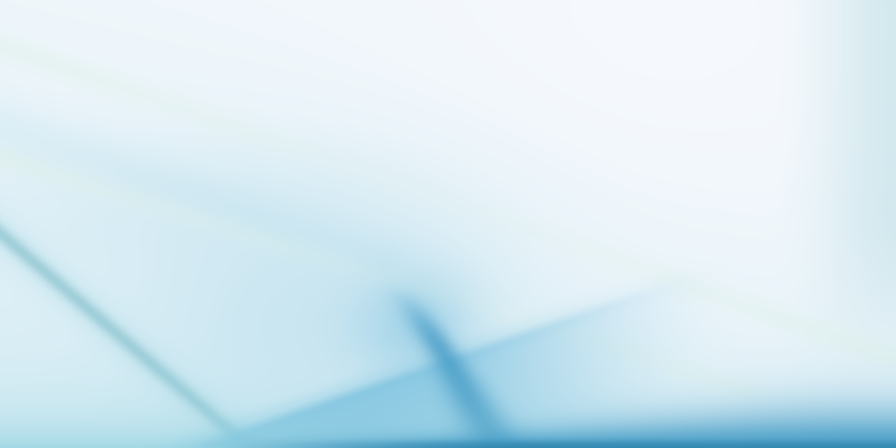
This background is drawn by a Shadertoy shader. Its source:

```glsl
// Pale blue abstract backdrop: a white glow at the upper right over icy tints,
// crossed by soft diagonal rays, a translucent wedge and a deep blue floor.
// Built by mixing Gaussian glows, distance-to-segment strokes and smooth ramps.

const vec3 WHITE    = vec3(0.965, 0.975, 0.990);
const vec3 ICE      = vec3(0.850, 0.930, 0.960);
const vec3 MIST     = vec3(0.700, 0.860, 0.920);
const vec3 SKY      = vec3(0.480, 0.755, 0.875);
const vec3 AZURE    = vec3(0.240, 0.590, 0.765);
const vec3 DEEP     = vec3(0.170, 0.500, 0.650);
const vec3 TEAL     = vec3(0.510, 0.735, 0.780);
const vec3 AQUA     = vec3(0.600, 0.835, 0.885);
const vec3 PALE_LIME = vec3(0.880, 0.945, 0.910);

// Elliptical Gaussian falloff, 1 at the centre.
float glow(vec2 p, vec2 centre, vec2 radius) {
    vec2 q = (p - centre) / radius;
    return exp(-dot(q, q));
}

// Soft stroke along a segment.
float stroke(vec2 p, vec2 a, vec2 b, float width) {
    vec2 ab = b - a;
    float t = clamp(dot(p - a, ab) / dot(ab, ab), 0.0, 1.0);
    float d = length(p - a - ab * t) / width;
    return exp(-d * d);
}

// Signed height above the line through a with the given slope.
float above(vec2 p, vec2 a, float slope) {
    return (p.y - a.y - slope * (p.x - a.x)) / sqrt(1.0 + slope * slope);
}

vec3 backdrop(vec2 p) {
    float light = smoothstep(-0.10, 1.15, p.y * 0.85 + p.x * 0.22);
    vec3 col = mix(ICE, WHITE, light * 0.85);
    col = mix(col, WHITE, 0.75 * glow(p, vec2(1.48, 0.95), vec2(0.55, 0.45)));
    col = mix(col, MIST, 0.50 * glow(p, vec2(0.72, 0.30), vec2(0.40, 0.26)));
    col = mix(col, MIST, 0.22 * glow(p, vec2(0.45, 0.54), vec2(0.50, 0.16)));
    // Shaded right border.
    float border = smoothstep(1.72, 2.02, p.x) * smoothstep(0.05, 0.55, p.y);
    return mix(col, vec3(0.770, 0.885, 0.910), 0.68 * border);
}

vec3 addRays(vec3 col, vec2 p) {
    // Parallel faint rays falling to the right.
    for (int i = 0; i < 2; i++) {
        float k = float(i);
        vec2 start = vec2(0.0, 0.90 - 0.25 * k);
        vec2 end = vec2(2.0 - 0.33 * k, 0.20 - 0.07 * k);
        float fade = 0.35 + 0.65 * pow(abs(p.x - 1.0), 1.5);
        col = mix(col, PALE_LIME, 0.50 * fade * stroke(p, start, end, 0.026));
    }
    float veil = stroke(p, vec2(0.0, 0.72), vec2(0.85, 0.42), 0.055);
    col = mix(col, MIST, 0.20 * veil);
    // Teal ray reaching the floor at the left.
    vec2 top = vec2(-0.05, 0.523);
    vec2 foot = vec2(0.56, -0.002);
    col = mix(col, TEAL, 0.65 * stroke(p, top, foot, 0.017));
    return mix(col, AQUA, 0.20 * stroke(p, top, foot, 0.045));
}

vec3 addWedge(vec3 col, vec2 p) {
    float depth = -above(p, vec2(0.99, 0.198), 0.345);
    float inside = smoothstep(-0.012, 0.016, depth);
    float fade = 1.0 - smoothstep(0.75, 1.65, p.x);
    col = mix(col, SKY, 0.82 * inside * fade);
    // Brighter crease along the upper edge.
    float crease = exp(-pow(depth / 0.025, 2.0));
    return mix(col, SKY, 0.30 * crease * fade);
}

vec3 addStreak(vec3 col, vec2 p) {
    float bend = 0.905 + 0.62 * (0.335 - p.y) + 0.04 * sin(p.y * 9.0) * p.y;
    float width = mix(0.060, 0.036, smoothstep(0.0, 0.25, p.y));
    float across = (p.x - bend) / width;
    float along = 1.0 - smoothstep(0.22, 0.38, p.y);
    col = mix(col, SKY, 0.48 * glow(p, vec2(0.93, 0.27), vec2(0.13, 0.12)));
    return mix(col, AZURE, 0.72 * along * exp(-across * across));
}

vec3 addFloor(vec3 col, vec2 p) {
    // Aqua haze along the whole base, strongest at the left.
    float haze = exp(-p.y / 0.075);
    col = mix(col, AQUA, haze * mix(0.85, 0.45, smoothstep(0.3, 1.2, p.x)));
    // Blue band that thickens towards the right.
    float right = smoothstep(0.85, 1.95, p.x);
    float band = exp(-pow(p.y / mix(0.025, 0.085, right), 1.6));
    col = mix(col, AZURE, 0.92 * band * smoothstep(0.35, 1.15, p.x));
    float base = 1.0 - smoothstep(0.0, 0.025, p.y);
    return mix(col, DEEP, 0.65 * base * smoothstep(0.4, 1.3, p.x));
}

void mainImage(out vec4 fragColor, in vec2 fragCoord) {
    // Height spans 0 to 1, width spans 0 to 2.
    vec2 p = fragCoord / iResolution.xy * vec2(2.0, 1.0);
    vec3 col = backdrop(p);
    col = addRays(col, p);
    col = addWedge(col, p);
    col = addStreak(col, p);
    col = addFloor(col, p);
    fragColor = vec4(clamp(col, 0.0, 1.0), 1.0);
}
```
